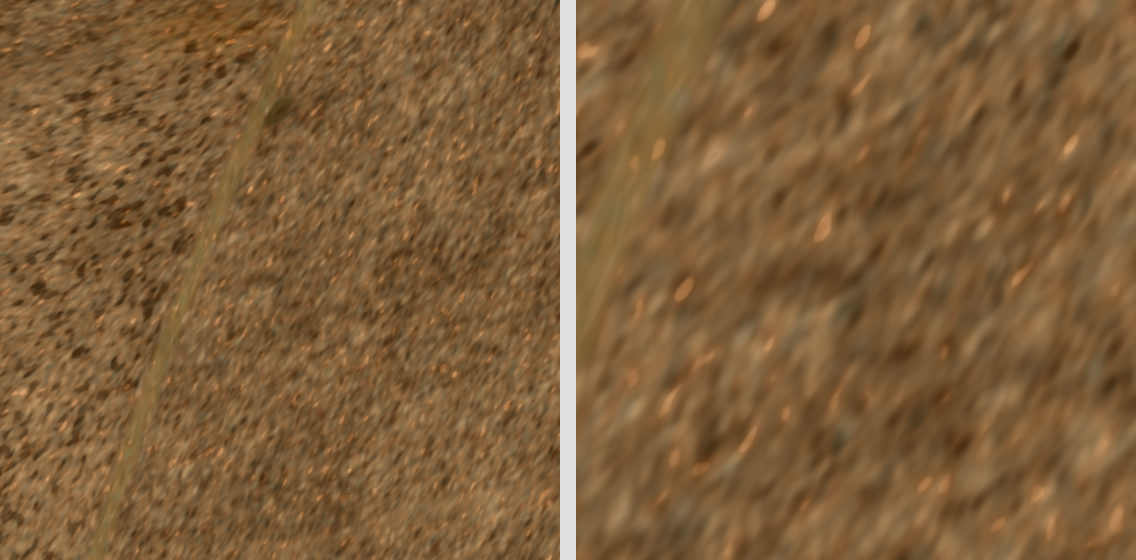
Left: the whole. Right: its middle third, enlarged.
This texture is drawn by a three.js fragment shader. Its source:

```glsl
// Draws a dry stony hillside with slanted grain, two worn tracks and a ridge.
varying vec2 vUv;

vec3 hash3(vec3 p) {
  vec3 q = vec3(dot(p, vec3(127.1, 311.7, 74.7)),
                dot(p, vec3(269.5, 183.3, 246.1)),
                dot(p, vec3(113.5, 271.9, 124.6)));
  return fract(sin(q) * 43758.545);
}

// Signed distances: long track, low track, ridge line
float longTrack(vec2 p) {
  return (p.x - 0.17 - 0.30 * p.y - 0.085 * p.y * p.y) * 0.94;
}

float lowTrack(vec2 p) {
  return (p.y - 0.24 * (p.x - 0.42) + 0.006 * sin(p.x * 14.0)) * 0.97;
}

float ridgeLine(vec2 p) {
  return (p.y - 0.855 - 0.375 * p.x - 0.008 * sin(p.x * 12.0)) * 0.93;
}

// Angle of the grain, which leans over towards the ridge and follows the track
float grainAngle(vec2 p) {
  float slope = mix(1.02, 0.40, smoothstep(-0.1, 0.7, p.y - 1.2 * p.x));
  float onTrack = 1.0 - smoothstep(0.01, 0.03, abs(longTrack(p)));
  return mix(slope, 1.2, onTrack);
}

// Cellular noise of scattered, turned ellipses with random light or dark tone
float grain(vec2 p, float size, float thinness, float seed) {
  vec2 cell = floor(p / size);
  float sum = 0.0;
  for (int j = -1; j <= 1; j++) {
    for (int i = -1; i <= 1; i++) {
      vec2 id = cell + vec2(float(i), float(j));
      for (int k = 0; k < 3; k++) {
        vec3 rnd = hash3(vec3(id, seed + float(k)));
        vec2 centre = (id + rnd.xy) * size;
        float angle = grainAngle(centre) + (rnd.x - 0.5) * 0.5;
        vec2 along = vec2(cos(angle), sin(angle));
        vec2 d = (p - centre) / size;
        vec2 e = vec2(dot(d, along), dot(d, vec2(-along.y, along.x)) / thinness);
        float body = max(1.0 - dot(e, e), 0.0);
        sum += (rnd.z * 2.0 - 1.0) * body * body;
      }
    }
  }
  return sum;
}

// Soft patch of strength 1 at its centre
float patchAt(vec2 p, vec2 centre, vec2 radius) {
  vec2 d = (p - centre) / radius;
  return exp(-dot(d, d));
}

void main() {
  vec2 p = vUv;
  float fine = grain(p, 0.013, 0.42, 1.0);
  float coarse = grain(p, 0.021, 0.48, 11.0);
  float fibre = grain(p, 0.028, 0.12, 21.0);
  float tint = grain(p, 0.017, 0.45, 31.0);
  float cloud = grain(p, 0.10, 0.6, 41.0);

  // Masks of the ground types
  float ridge = ridgeLine(p);
  float beyond = smoothstep(-0.004, 0.004, ridge);
  float bank = smoothstep(-0.09, -0.01, ridge) * (1.0 - beyond);
  float side = longTrack(p);
  float pitted = (1.0 - smoothstep(-0.10, 0.02, side)) * (1.0 - beyond);
  float rough = 0.003 * (fine + coarse);
  float track = 1.0 - smoothstep(0.007, 0.02, abs(side) + rough);
  float low = 1.0 - smoothstep(0.006, 0.022, abs(lowTrack(p)) + rough);
  low *= smoothstep(0.40, 0.62, p.x);
  float smoothGround = max(max(track, 0.7 * low), 0.75 * bank);

  // Broad light and shade
  float tone = 0.52 + 0.10 * cloud;
  tone += 0.04 * sin(p.x * 9.0 - p.y * 13.0 + 2.0 * sin(p.y * 7.0));
  tone += 0.12 * patchAt(p, vec2(0.06, 0.68), vec2(0.18, 0.14));
  tone += 0.12 * patchAt(p, vec2(0.08, 0.18), vec2(0.13, 0.22));
  tone += 0.09 * patchAt(p, vec2(0.85, 0.28), vec2(0.25, 0.14));
  tone -= 0.15 * patchAt(p, vec2(0.23, 0.57), vec2(0.13, 0.10));
  tone -= 0.12 * patchAt(p, vec2(0.82, 0.48), vec2(0.22, 0.08));
  tone -= 0.08 * patchAt(p, vec2(0.95, 0.85), vec2(0.25, 0.20));
  tone -= 0.13 * beyond;

  // Stones, dark pits and drawn-out streaks
  float stones = 0.29 * fine + 0.26 * coarse;
  float pits = smoothstep(0.2, 0.8, -coarse - 0.3 * fine);
  stones += pitted * (0.07 - 0.30 * pits);
  tone += stones * (1.0 - 0.68 * smoothGround);
  tone += fibre * mix(0.09, 0.20, smoothGround);
  tone += 0.13 * track + 0.10 * low;
  tone -= 0.08 * exp(-pow((side - 0.025) / 0.012, 2.0));
  tone -= 0.10 * exp(-pow((ridge - 0.006) / 0.008, 2.0));

  // Earth colours with rusty, olive and pale flecks
  vec3 earth = mix(vec3(0.35, 0.24, 0.12), vec3(0.61, 0.47, 0.31), clamp(tone, -0.3, 1.35));
  earth += tint * vec3(0.022, -0.004, -0.016);
  earth += vec3(0.12, 0.09, 0.07) * smoothstep(0.95, 1.5, tint + 0.3 * fine);
  earth += vec3(0.03, -0.005, -0.045) * patchAt(p, vec2(0.38, 0.95), vec2(0.16, 0.05));
  earth += vec3(-0.01, 0.01, -0.015) * track;

  // Low olive shrub beside the track
  vec2 lean = vec2(p.x - 0.7 * (p.y - 0.80), p.y);
  float shrub = patchAt(lean, vec2(0.497, 0.80), vec2(0.024, 0.032));
  shrub = smoothstep(0.25, 0.75, shrub + 0.12 * coarse + 0.08 * fine) * smoothstep(0.01, 0.02, side);
  earth = mix(earth, vec3(0.27, 0.20, 0.06) + 0.04 * fine, 0.8 * shrub);

  gl_FragColor = vec4(earth, 1.0);
}
```
